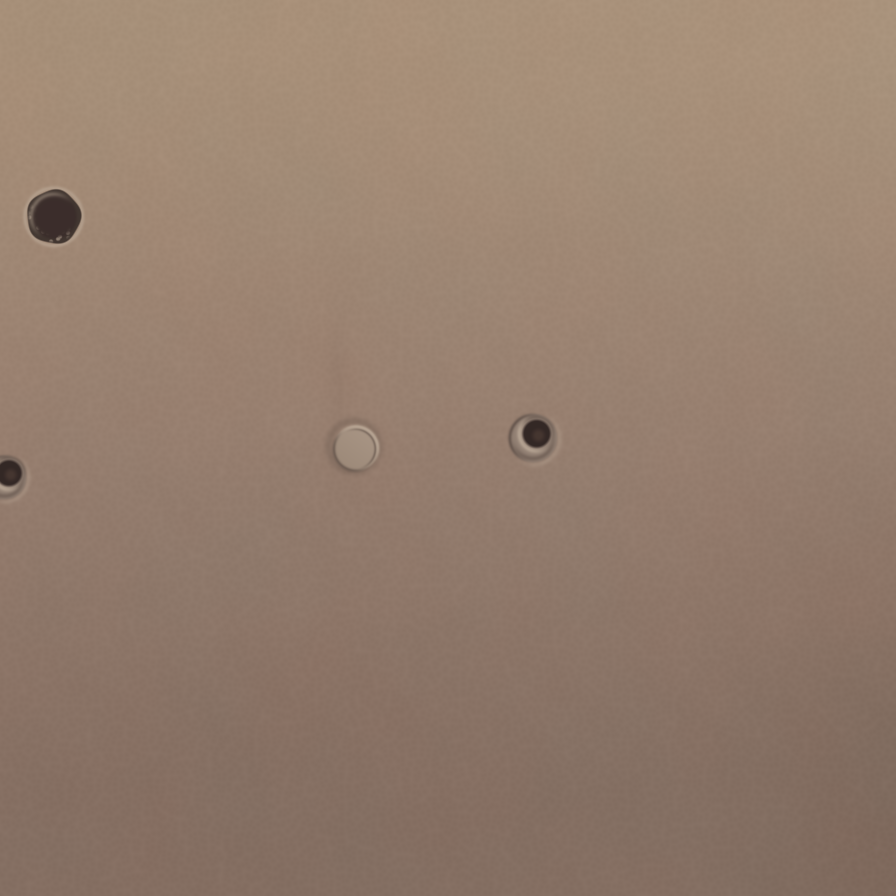
Give the GLSL for this texture, as a Shadertoy shader.

```glsl
const vec3 INK = vec3(0.20, 0.155, 0.145);
const vec3 SHADE = vec3(0.34, 0.28, 0.25);
const vec3 LIGHT = vec3(0.74, 0.67, 0.60);

vec2 hash2(vec2 p) {
    vec3 q = fract(vec3(p.xyx) * vec3(0.1031, 0.1030, 0.0973));
    q += dot(q, q.yzx + 33.33);
    return fract((q.xx + q.yz) * q.zy);
}

// Distance to the nearest scattered cell point
float cellular(vec2 p) {
    vec2 cell = floor(p), f = fract(p);
    float nearest = 2.0;
    for (int y = -1; y <= 1; y++)
    for (int x = -1; x <= 1; x++) {
        vec2 o = vec2(x, y);
        nearest = min(nearest, length(o + hash2(cell + o) - f));
    }
    return nearest;
}

// Layered sines, rotated and scaled at each octave
float mottle(vec2 p) {
    float sum = 0.0, amp = 0.5;
    for (int i = 0; i < 5; i++) {
        sum += amp * sin(p.x + 1.3 * sin(p.y)) * sin(p.y + 0.7 * p.x);
        p = mat2(1.4, 1.1, -1.1, 1.4) * p + 2.1;
        amp *= 0.65;
    }
    return sum;
}

float disc(vec2 p, float radius, float blur) {
    return 1.0 - smoothstep(-blur, blur, length(p) - radius);
}

float ring(vec2 p, float radius, float width) {
    float d = (length(p) - radius) / width;
    return exp(-d * d);
}

// Weight of a rim on the side facing a direction
float facing(vec2 p, vec2 dir) {
    return smoothstep(-0.3, 0.9, dot(p / max(length(p), 1e-4), normalize(dir)));
}

vec3 wall(vec2 uv) {
    vec3 low = vec3(0.520, 0.435, 0.385);
    vec3 mid = vec3(0.590, 0.495, 0.435);
    vec3 high = vec3(0.660, 0.570, 0.480);
    vec3 col = mix(low, mid, smoothstep(0.05, 0.58, uv.y));
    col = mix(col, high, smoothstep(0.42, 1.02, uv.y));
    col += 0.012 * (uv.x - 0.5) * smoothstep(0.4, 1.0, uv.y);
    col -= 0.025 * smoothstep(0.75, 1.05, uv.x) * smoothstep(0.7, 0.0, uv.y);
    col += vec3(0.006, -0.002, -0.003) * mottle(uv * 9.0);
    col += 0.005 * mottle(uv * vec2(34.0, 30.0));
    col += 0.018 * (cellular(uv * 150.0) - 0.5);
    return col;
}

// Open hole with a thin chipped rim
vec3 openHole(vec3 col, vec2 p, float radius, float blur) {
    float wobble = 0.0010 * sin(5.0 * atan(p.y, p.x) + 1.0);
    col = mix(col, LIGHT, 0.55 * ring(p, radius * 1.07, 0.0025));
    col = mix(col, SHADE * 0.75, disc(p, radius + wobble, blur));
    col = mix(col, INK * 1.15, disc(p - vec2(0.001, 0.0), radius * 0.82, blur * 2.0));
    float chips = smoothstep(0.45, 0.15, cellular(p * 130.0 + 7.0));
    float rim = ring(p, radius * 0.84, 0.0028);
    col = mix(col, LIGHT, 0.65 * rim * chips * facing(p, vec2(-0.5, -0.8)));
    return mix(col, LIGHT, 0.40 * rim * facing(p, vec2(-0.8, 0.7)));
}

// Recessed cup with an offset dark bore
vec3 socket(vec3 col, vec2 p, vec2 boreOffset, float radius, float bore, float blur) {
    vec2 b = p - boreOffset;
    col = mix(col, LIGHT, 0.28 * ring(p, radius * 1.10, 0.003) * facing(p, vec2(0.8, -0.5)));
    col = mix(col, vec3(0.57, 0.50, 0.45), disc(p, radius, blur * 1.5));
    col = mix(col, SHADE, 0.65 * ring(p, radius * 0.96, 0.0022) * facing(p, vec2(-1.0, 0.3)));
    col = mix(col, SHADE, 0.45 * ring(p, radius * 0.84, 0.003) * facing(p, vec2(0.2, -1.0)));
    col = mix(col, LIGHT, 0.75 * ring(b, bore * 1.25, 0.0028) * facing(b, vec2(-1.0, -0.6)));
    col = mix(col, SHADE, 0.40 * ring(b, bore * 1.2, 0.0025) * facing(b, vec2(0.5, 1.0)));
    col = mix(col, INK, disc(b, bore, blur * 1.8));
    float glint = disc(b - vec2(0.002, -0.002), bore * 0.4, 0.004);
    return mix(col, vec3(0.36, 0.28, 0.24), 0.45 * glint);
}

// Raised cap, lit from the upper right
vec3 cap(vec3 col, vec2 p, float radius, float blur) {
    col *= 1.0 - 0.10 * ring(p - vec2(-0.002, 0.003), radius * 1.12, 0.005);
    vec3 face = vec3(0.635, 0.560, 0.495) + 0.9 * dot(p, vec2(0.6, 0.8));
    col = mix(col, face, disc(p, radius, blur * 1.5));
    col = mix(col, SHADE, 0.60 * ring(p, radius * 0.97, 0.0020) * facing(p, vec2(-0.8, -0.6)));
    col = mix(col, SHADE, 0.55 * ring(p, radius * 0.88, 0.0016) * facing(p, vec2(1.0, 0.4)));
    return mix(col, LIGHT, 0.75 * ring(p, radius, 0.0022) * facing(p, vec2(0.6, 0.8)));
}

void mainImage(out vec4 fragColor, in vec2 fragCoord) {
    vec2 uv = fragCoord / iResolution.xy;
    float blur = max(0.0012, 0.75 / iResolution.y);
    vec3 col = wall(uv);

    // Faint smear above the cap
    vec2 smear = (uv - vec2(0.377, 0.59)) / vec2(0.012, 0.07);
    col *= 1.0 - 0.025 * exp(-dot(smear, smear));

    col = openHole(col, uv - vec2(0.060, 0.758), 0.030, blur);
    col = socket(col, uv - vec2(0.005, 0.467), vec2(0.005, 0.005), 0.0245, 0.0145, blur);
    col = socket(col, uv - vec2(0.595, 0.511), vec2(0.004, 0.005), 0.0270, 0.0155, blur);
    col = cap(col, uv - vec2(0.397, 0.499), 0.0250, blur);
    fragColor = vec4(clamp(col, 0.0, 1.0), 1.0);
}
```
